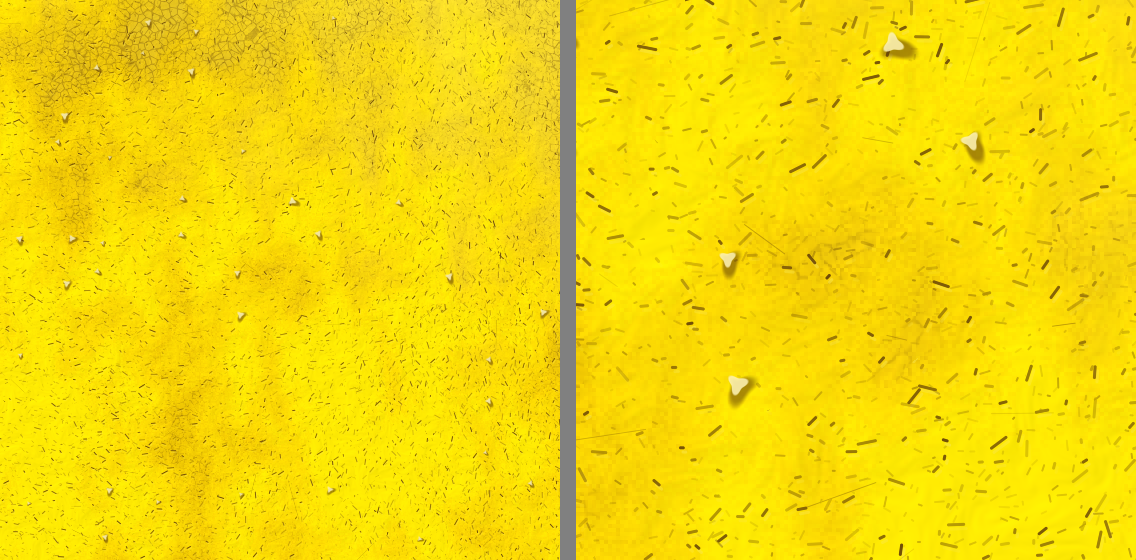
Left: the whole. Right: its middle third, enlarged.
Reproduce this texture procedurally as a WebGL 1 fragment shader.

```glsl
precision highp float;

uniform vec2 u_resolution;

#define PIT_CELLS 92.0
#define PIT_DENSITY 0.40
#define SCRATCH_CELLS 17.0
#define CRACK_CELLS 75.0
#define BLISTER_CELLS 13.0
#define STAIN_AMOUNT 0.55
#define MOTTLE_AMOUNT 0.42
#define GRAIN_AMOUNT 0.22
#define RELIEF_AMOUNT 0.10

const vec3 BRIGHT = vec3(1.00, 0.92, 0.01);
const vec3 YELLOW = vec3(0.99, 0.86, 0.01);
const vec3 OCHRE = vec3(0.95, 0.79, 0.01);
const vec3 DEEP = vec3(0.87, 0.70, 0.02);
const vec3 PALE = vec3(0.98, 0.91, 0.32);
const vec3 CREAM = vec3(1.00, 0.96, 0.72);
const vec3 BROWN = vec3(0.38, 0.24, 0.03);

vec3 hash3(vec2 p) {
  vec3 q = fract(p.xyx * vec3(0.1031, 0.1030, 0.0973));
  q += dot(q, q.yxz + 33.33);
  return fract((q.xxy + q.yzz) * q.zyx);
}

// Layered, warped sines, about -1 to 1
float clouds(vec2 p) {
  float sum = 0.0, amp = 0.5;
  for (int i = 0; i < 5; i++) {
    p = mat2(1.35, 1.05, -1.05, 1.35) * p + 2.3;
    p += 0.4 * sin(p.yx * 1.3 + 0.7);
    sum += amp * sin(p.x) * sin(p.y);
    amp *= 0.62;
  }
  return sum;
}

// Dominant stroke direction: level at left, steep at right
float grainAngle(vec2 p) {
  float turn = p.x + 0.16 * sin(p.y * 7.0 + 1.0) + 0.25 * p.y;
  return mix(-0.2, 1.75, smoothstep(0.3, 0.95, turn));
}

// Scattered short lines; halfLength is in cells, halfWidth in canvas units
float strokes(vec2 p, float cells, float density, float halfLength,
              float halfWidth, float spread) {
  float soft = 0.6 / u_resolution.y;
  vec2 home = floor(p * cells);
  float cover = 0.0;
  for (int y = -1; y <= 1; y++) {
    for (int x = -1; x <= 1; x++) {
      vec2 id = home + vec2(x, y);
      vec3 place = hash3(id + cells);
      vec3 kind = hash3(id + cells * 2.0 + 57.0);
      vec2 center = (id + place.xy) / cells;
      float angle = grainAngle(center) + (kind.x - 0.5) * spread;
      vec2 along = vec2(cos(angle), sin(angle));
      vec2 d = p - center;
      float reach = halfLength * mix(0.15, 1.0, kind.y * kind.y) / cells;
      d -= along * clamp(dot(d, along), -reach, reach);
      float line = 1.0 - smoothstep(halfWidth - soft, halfWidth + soft, length(d));
      float strength = mix(0.25, 1.0, kind.z * kind.z);
      cover = max(cover, line * strength * step(place.z, density));
    }
  }
  return cover;
}

// Thin lines along the borders of cellular noise
float cracks(vec2 p) {
  vec2 home = floor(p);
  float near = 9.0, next = 9.0;
  for (int y = -1; y <= 1; y++) {
    for (int x = -1; x <= 1; x++) {
      vec2 id = home + vec2(x, y);
      float d = length(id + hash3(id + 11.0).xy - p);
      next = min(next, max(near, d));
      near = min(near, d);
    }
  }
  return 1.0 - smoothstep(0.02, 0.24, next - near);
}

// Rare raised spots: x is the lit cap, y is the shadow below it
vec2 blisters(vec2 p) {
  float soft = 1.0 / u_resolution.y;
  vec2 id = floor(p * BLISTER_CELLS);
  vec3 place = hash3(id + 83.0);
  vec2 d = p - (id + 0.2 + 0.6 * place.xy) / BLISTER_CELLS;
  float radius = mix(0.002, 0.005, hash3(id + 19.0).x);
  d *= 1.0 + 0.3 * sin(3.0 * atan(d.y, d.x + 0.0001) + place.x * 6.0);
  float cap = 1.0 - smoothstep(radius - soft, radius + soft, length(d));
  float shade = 1.0 - smoothstep(radius, radius * 2.0,
                                 length(d + radius * vec2(-0.5, 0.7)));
  return vec2(cap, shade) * step(place.z, 0.2);
}

void main() {
  vec2 uv = gl_FragCoord.xy / u_resolution;

  // Stains, mottling and grain
  float stain = clouds(uv * vec2(3.6, 2.3) + 0.6);
  float mottle = clouds(uv * vec2(15.0, 11.0) + 4.0);
  float grain = hash3(floor(uv * 420.0)).x - 0.5;
  float tone = 0.33 + STAIN_AMOUNT * stain + MOTTLE_AMOUNT * mottle
             + GRAIN_AMOUNT * grain + 0.32 * (uv.y - 0.5) + 0.1 * (uv.x - 0.5);
  vec3 color = mix(BRIGHT, YELLOW, smoothstep(0.0, 0.4, tone));
  color = mix(color, OCHRE, smoothstep(0.35, 0.7, tone));
  color = mix(color, DEEP, smoothstep(0.68, 1.05, tone));

  // Pale worn haze toward the top right
  float haze = smoothstep(0.75, 1.6, uv.y + 0.45 * uv.x + 0.3 * mottle);
  color = mix(color, PALE, 0.55 * haze);

  // Shallow relief lit from the upper left
  vec2 bump = uv * 30.0;
  float slope = clouds(bump + vec2(0.07, -0.07)) - clouds(bump);
  color *= 1.0 + RELIEF_AMOUNT * clamp(slope, -1.0, 1.0);

  // Cracks inside stained paint
  float crack = cracks((uv + 0.004 * sin(uv.yx * 90.0)) * CRACK_CELLS);
  color = mix(color, BROWN, 0.3 * crack * smoothstep(0.5, 0.95, tone));

  // Pits with lit rims, fine pores and long scratches
  float density = PIT_DENSITY * (0.9 + 0.6 * clouds(uv * 4.0 + 8.0) + 0.3 * uv.x);
  vec2 rim = vec2(-0.0015, 0.0025);
  float pit = strokes(uv, PIT_CELLS, density, 0.5, 0.0009, 1.9);
  float lit = strokes(uv + rim, PIT_CELLS, density, 0.5, 0.0009, 1.9);
  float pore = strokes(uv, 150.0, density * 0.8, 0.45, 0.0006, 2.4);
  float scratch = strokes(uv, SCRATCH_CELLS, 0.3, 0.65, 0.0003, 1.5);
  color = mix(color, PALE, 0.5 * lit);
  color = mix(color, BROWN, max(0.9 * pit, max(0.4 * pore, 0.45 * scratch)));

  // Blisters
  vec2 blister = blisters(uv);
  color = mix(color, BROWN, 0.55 * blister.y);
  color = mix(color, CREAM, 0.85 * blister.x);

  gl_FragColor = vec4(clamp(color, 0.0, 1.0), 1.0);
}
```
